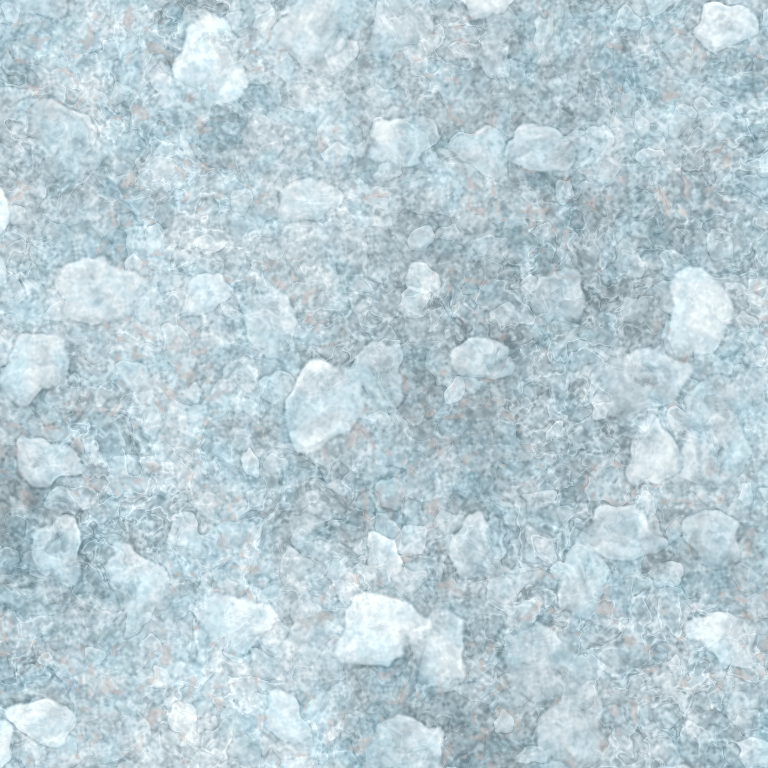
A WebGL 1 fragment shader for this texture:

```glsl
precision highp float;
// Frosted ice-stone: pale rounded pebbles set in a crackled blue-grey crust.
// Warped layered noise gives the cloudy base and veins, cellular noise gives
// flakes, jittered grids scatter the pebbles, and fine grain covers the rest.

uniform vec2 u_resolution;

const vec3 SHADE = vec3(0.56, 0.64, 0.67);
const vec3 FROST = vec3(0.89, 0.95, 0.97);
const vec3 CYAN_SHIFT = vec3(-0.09, 0.01, 0.05);
const vec3 RUST = vec3(0.80, 0.73, 0.71);
const float BASE_TONE = 0.43;
const float CLOUD_GAIN = 1.0;
const float FLAKE_GAIN = 0.30;
const float VEIN_GAIN = 0.42;
const float GRAIN_GAIN = 0.55;
const float WARP = 0.035;
const float BIG_GRID = 9.0;
const float SMALL_GRID = 21.0;

float hash(vec2 p) {
  vec3 q = fract(p.xyx * 0.1031);
  q += dot(q, q.yzx + 33.33);
  return fract((q.x + q.y) * q.z);
}

vec2 hash2(vec2 p) {
  return vec2(hash(p + 11.3), hash(p + vec2(57.7, 91.1)));
}

float noise(vec2 p) {
  vec2 i = floor(p), f = fract(p);
  f = f * f * (3.0 - 2.0 * f);
  return mix(mix(hash(i), hash(i + vec2(1, 0)), f.x),
             mix(hash(i + vec2(0, 1)), hash(i + vec2(1, 1)), f.x), f.y);
}

float fbm(vec2 p) {
  float sum = 0.0, gain = 0.53;
  for (int i = 0; i < 4; i++) {
    sum += gain * noise(p);
    p = mat2(1.6, 1.2, -1.2, 1.6) * p + 7.3;
    gain *= 0.5;
  }
  return sum;
}

// Cellular flakes: x is the tone of the nearest cell, y the distance to its rim.
vec2 flakes(vec2 p) {
  vec2 id = floor(p);
  float near = 9.0, next = 9.0, tone = 0.0;
  for (int y = -1; y <= 1; y++) {
    for (int x = -1; x <= 1; x++) {
      vec2 cell = id + vec2(x, y);
      float d = length(cell + hash2(cell) - p);
      if (d < near) {
        next = near;
        near = d;
        tone = hash(cell + 5.9);
      } else {
        next = min(next, d);
      }
    }
  }
  return vec2(tone, next - near);
}

// Thin bright veins with a dark line along one side.
float veins(vec2 p) {
  float n = 2.0 * fbm(p) - 1.0;
  float bright = 1.0 - smoothstep(0.0, 0.10, abs(n));
  float dark = 1.0 - smoothstep(0.0, 0.09, abs(n - 0.17));
  return bright - 0.75 * dark;
}

// Lays irregular ovals over the tone; cover records where the crust is hidden.
void layPebbles(vec2 p, float grid, float share, float opacity, float swirl,
                inout float tone, inout float cover) {
  vec2 g = p * grid, id = floor(g);
  for (int y = -1; y <= 1; y++) {
    for (int x = -1; x <= 1; x++) {
      vec2 cell = id + vec2(x, y);
      if (hash(cell + grid) > share) continue;
      vec2 seed = hash2(cell + 3.7), kind = hash2(cell + 29.1);
      float turn = 6.283 * kind.x, c = cos(turn), s = sin(turn);
      vec2 local = mat2(c, -s, s, c) * (g - cell - 0.15 - 0.7 * seed);
      local *= vec2(0.88, 1.2) / mix(0.26, 0.50, kind.y);
      float a = atan(local.y, local.x);
      float d = length(local) + 0.10 * sin(3.0 * a + 9.0 * seed.x)
              + 0.06 * sin(5.0 * a + 9.0 * seed.y);
      float inside = 1.0 - smoothstep(0.90, 1.03, d);
      float rim = smoothstep(0.68, 0.85, d) * inside;
      float outline = 1.0 - smoothstep(0.0, 0.10, abs(d - 1.03));
      float body = mix(0.55, 1.12, hash(cell + 71.0)) + 0.7 * (swirl - 0.5)
                 + 0.16 * sin(5.0 * d + 14.0 * swirl + turn)
                 + 0.22 * rim * sin(a + turn);
      float solid = opacity * smoothstep(0.12, 0.52, swirl + 0.15 * seed.y);
      tone = mix(tone, body, inside * solid) - 0.20 * outline * opacity;
      cover = max(cover, inside * solid);
    }
  }
}

void main() {
  vec2 p = gl_FragCoord.xy / u_resolution.y;
  vec2 bend = vec2(fbm(p * 13.0), fbm(p * 13.0 + 41.0)) - 0.5;
  vec2 ripple = vec2(noise(p * 75.0), noise(p * 75.0 + 23.0)) - 0.5;
  vec2 q = p + WARP * bend + 0.007 * ripple;

  // Cloudy base and flaky patches
  float cloud = fbm(p * 3.2 + 4.0);
  float tone = BASE_TONE + CLOUD_GAIN * (cloud - 0.5);
  vec2 coarse = flakes((q + WARP * bend) * 17.0);
  vec2 fine = flakes(q * 44.0 + 8.0);
  tone += FLAKE_GAIN * (coarse.x - 0.5 + 0.8 * (fine.x - 0.5));
  tone -= 0.10 * (1.0 - smoothstep(0.0, 0.09, coarse.y));

  // Pebbles, small ones beneath large ones
  float cover = 0.0;
  float swirl = fbm(q * 26.0 + 60.0);
  layPebbles(q, SMALL_GRID, 0.36, 0.50, swirl, tone, cover);
  layPebbles(q, BIG_GRID, 0.50, 0.80, swirl, tone, cover);

  // Crackled veins and grain, fainter on the pebbles
  float crackle = smoothstep(0.30, 0.65, fbm(p * 7.0 + 90.0));
  float vein = 0.6 * veins(q * 21.0) + 0.7 * veins(q * 48.0 + 15.0);
  tone += VEIN_GAIN * vein * mix(0.35, 1.0, crackle) * (1.0 - 0.65 * cover);
  vec2 r = mat2(0.8, 0.6, -0.6, 0.8) * p;
  float grain = noise(r * 235.0) + 0.7 * noise(r * 118.0 + 31.0) - 0.85;
  tone += GRAIN_GAIN * grain * (1.0 - 0.55 * cover);

  // Colour ramp, cyan stains and faint rusty specks
  tone = clamp(tone, -0.35, 1.28);
  vec3 color = mix(SHADE, FROST, tone);
  color += vec3(0.0, 0.010, 0.018) * max(0.0, 4.0 * tone * (1.0 - tone));
  float stain = fbm(q * 34.0 + 120.0) - 0.5 + 0.5 * (fbm(p * 5.0 + 70.0) - 0.5);
  color += CYAN_SHIFT * clamp(stain, -0.15, 0.5);
  float speck = smoothstep(0.70, 0.88, noise(q * 95.0 + 55.0)) * (1.0 - cover);
  color = mix(color, RUST, 0.38 * speck * smoothstep(0.45, 0.6, noise(p * 16.0)));
  gl_FragColor = vec4(clamp(color, 0.0, 1.0), 1.0);
}
```
